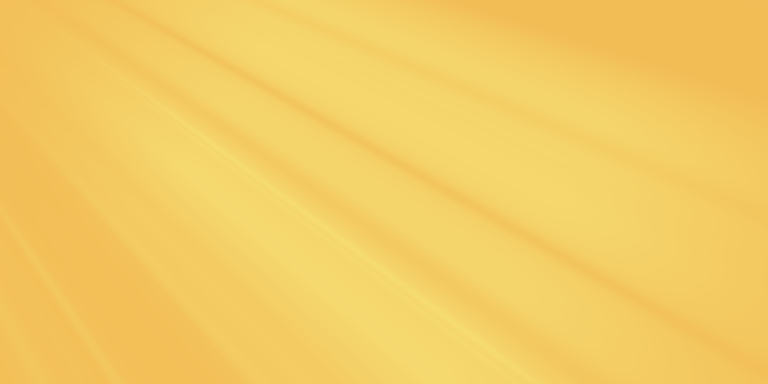
This background is drawn by a WebGL 2 fragment shader. Its source:

```glsl
#version 300 es
precision highp float;
// Warm golden light rays fanning out from a point beyond the upper left corner.
// Brightness is a profile over each ray's slope, made of soft bands and fine
// layered sines, and it fades with distance from the source at both ends.

uniform vec2 u_resolution;
out vec4 fragColor;

// Soft bell around a ray slope
float band(float slope, float center, float width) {
    float d = (slope - center) / width;
    return exp(-d * d);
}

// Fine fibres running along the rays
float fibres(float angle) {
    float sum = 0.0;
    float amplitude = 0.5;
    float frequency = 47.0;
    for (int i = 0; i < 4; i++) {
        sum += amplitude * sin(angle * frequency + 2.0 * sin(angle * frequency * 0.37 + float(i)));
        amplitude *= 0.65;
        frequency *= 1.83;
    }
    return sum;
}

// Brightness across the fan, from the shallow rays to the steep ones
float rayProfile(float slope) {
    float light = 0.86 * smoothstep(0.30, 0.39, slope);
    light *= 1.0 - 0.86 * smoothstep(0.82, 1.25, slope);

    // Shadowed folds
    light -= 0.24 * band(slope, 0.424, 0.012);
    light -= 0.42 * band(slope, 0.570, 0.010);
    light -= 0.16 * band(slope, 0.575, 0.030);
    light -= 0.42 * band(slope, 0.692, 0.024);
    light -= 0.15 * band(slope, 0.970, 0.035);

    // Bright shafts
    light += 0.10 * band(slope, 0.510, 0.030);
    light += 0.22 * band(slope, 0.740, 0.006);
    light += 0.12 * band(slope, 0.757, 0.005);
    light += 0.12 * band(slope, 0.810, 0.050);
    light += 0.22 * band(slope, 1.100, 0.025);
    light += 0.28 * band(slope, 1.480, 0.025);
    light += 0.22 * band(slope, 1.800, 0.060);
    return light;
}

void main() {
    vec2 p = gl_FragCoord.xy / u_resolution * vec2(2.0, 1.0);
    vec2 ray = p - vec2(-0.781, 1.612);
    float slope = -ray.y / ray.x;
    float reach = length(ray);

    float light = rayProfile(slope) + 0.05 * fibres(atan(slope));

    // Fade near the source and toward the far corner
    light *= mix(0.12, 1.0, smoothstep(0.95, 1.70, reach));
    light *= 1.0 - 0.65 * smoothstep(2.45, 3.30, reach);

    vec3 amber = vec3(0.950, 0.740, 0.335);
    vec3 paleGold = vec3(0.960, 0.850, 0.435);
    fragColor = vec4(mix(amber, paleGold, clamp(light, 0.0, 1.2)), 1.0);
}
```
